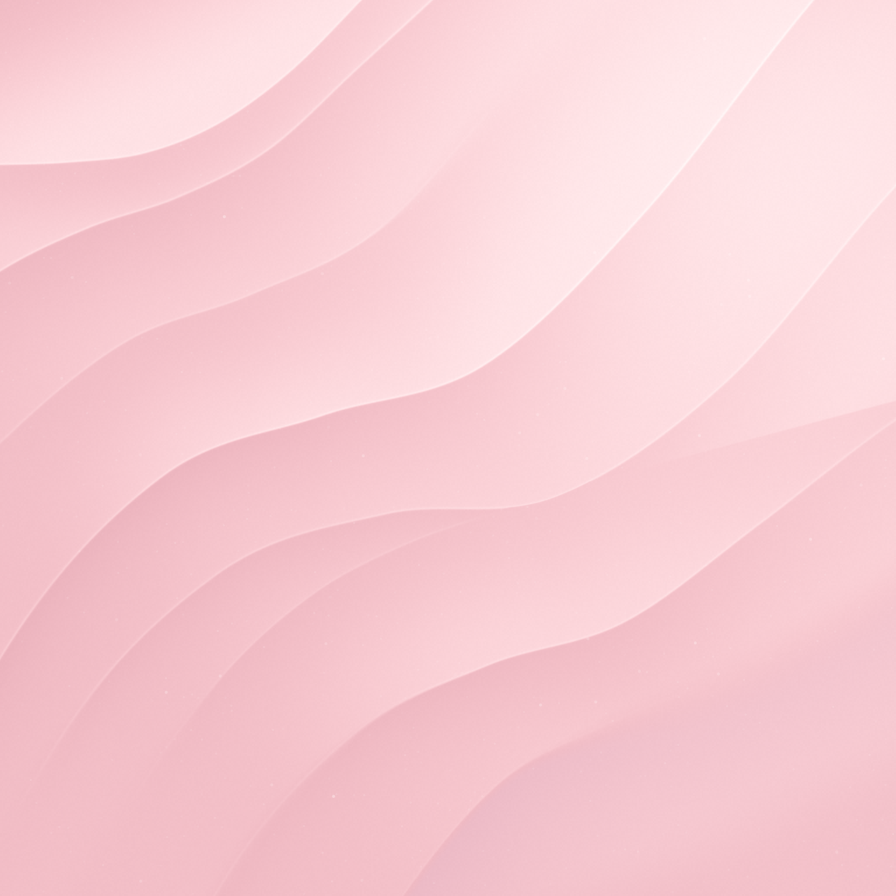
A WebGL 1 fragment shader for this background:

```glsl
precision highp float;

// Soft pink paper waves: sheets overlap from the upper left to the lower right.
// Each edge is a smooth spline; under it lie a shadow, a rising light and a thin
// bright rim. One scalar tone is shaded first, then coloured and dusted.

uniform vec2 u_resolution;

float hash(vec2 p) {
  vec3 q = fract(vec3(p.xyx) * 0.1031);
  q += dot(q, q.yzx + 33.33);
  return fract((q.x + q.y) * q.z);
}

// Catmull-Rom weights for four knots at distances x
vec4 splineWeights(vec4 x) {
  x = abs(x);
  vec4 inner = (1.5 * x - 2.5) * x * x + 1.0;
  vec4 outer = ((2.5 - 0.5 * x) * x - 4.0) * x + 2.0;
  return mix(inner, outer, step(1.0, x)) * step(x, vec4(2.0));
}

// Height of a spline with eight evenly spaced knots; straight beyond its ends
float curve(float x, float start, float spacing, vec4 a, vec4 b) {
  float t = (x - start) / spacing + 1.0;
  float k = clamp(t, 1.0, 6.0);
  float y = dot(a, splineWeights(k - vec4(0.0, 1.0, 2.0, 3.0)))
          + dot(b, splineWeights(k - vec4(4.0, 5.0, 6.0, 7.0)));
  return y + min(t - 1.0, 0.0) * 0.5 * (a.z - a.x)
           + max(t - 6.0, 0.0) * 0.5 * (b.w - b.y);
}

// Approximate signed distance below a spline
float depthBelow(vec2 p, float start, float spacing, vec4 a, vec4 b) {
  float e = 0.002;
  float y = curve(p.x, start, spacing, a, b);
  float slope = (curve(p.x + e, start, spacing, a, b) - y) / e;
  return (y - p.y) / sqrt(1.0 + slope * slope);
}

// Broad light from the upper right
float ambientTone(vec2 p) {
  vec2 q = p - vec2(0.84, 0.86);
  return 0.1 + 0.75 * exp(-dot(q, q) / 0.2);
}

// Tone on a sheet: shadow at its top, light further down
float sheetTone(vec2 p, float depth, float lift, float shade, float width) {
  float ambient = ambientTone(p);
  float reach = smoothstep(0.0, width, depth) * smoothstep(0.35, 0.9, p.x + p.y);
  float shadow = shade * (1.0 - 0.75 * ambient) * exp(-max(depth, 0.0) / (0.3 * width));
  return mix(ambient, 1.0, lift * reach) - shadow;
}

// Lays a sheet below an edge; fade softens the edge and hides its rim
float laySheet(float tone, vec2 p, float depth, float lift, float shade,
               float width, float rim, float fade) {
  float blur = 0.75 / u_resolution.y + 0.0006 + 0.035 * fade;
  float below = smoothstep(-blur, blur, depth);
  float next = sheetTone(p, depth, lift, shade * (1.0 - 0.6 * fade), width);
  float line = exp(-pow((depth + 0.0006) / 0.0017, 2.0));
  float halo = 0.2 * exp(-abs(depth) / 0.007) * (1.0 - below);
  return mix(tone, next, below) + rim * (1.0 - fade) * (line + halo);
}

// Sparse round specks, one candidate in each grid cell
float specks(vec2 p, float cells, float share, float radius) {
  vec2 cell = floor(p * cells);
  vec2 center = 0.2 + 0.6 * vec2(hash(cell + 17.0), hash(cell + 53.0));
  float d = length(fract(p * cells) - center) / cells;
  float chosen = step(1.0 - share, hash(cell + 91.0));
  return chosen * hash(cell + 7.0) * (1.0 - smoothstep(0.3 * radius, radius, d));
}

vec3 pinkFromTone(float t) {
  float rest = 1.0 - t;
  return vec3(1.0 - 0.06 * rest * rest, mix(0.73, 0.93, t), mix(0.765, 0.935, t));
}

void main() {
  vec2 p = gl_FragCoord.xy / u_resolution;
  float lowFade = 1.0 - smoothstep(0.06, 0.26, p.y);

  // Edges from the upper left to the lower right
  float d1 = depthBelow(p, 0.0, 0.0807, vec4(0.816, 0.816, 0.819, 0.829), vec4(0.861, 0.919, 1.0, 1.085));
  float d2 = depthBelow(p, 0.0, 0.1, vec4(0.622, 0.697, 0.746, 0.780), vec4(0.833, 0.924, 1.016, 1.11));
  float d3 = depthBelow(p, 0.0, 0.14, vec4(0.35, 0.505, 0.618, 0.671), vec4(0.741, 0.889, 1.026, 1.16));
  float d4 = depthBelow(p, 0.0, 0.18, vec4(-0.12, 0.264, 0.467, 0.536), vec4(0.592, 0.763, 0.99, 1.195));
  float d5 = depthBelow(p, 0.05, 0.19, vec4(-0.29, 0.147, 0.357, 0.426), vec4(0.445, 0.573, 0.792, 0.974));
  float d6 = depthBelow(p, 0.15, 0.1, vec4(-0.09, 0.108, 0.247, 0.337), vec4(0.391, 0.427, 0.46, 0.48));
  float d7 = depthBelow(p, 0.24, 0.152, vec4(-0.34, 0.0, 0.178, 0.257), vec4(0.305, 0.415, 0.531, 0.622));
  float d8 = depthBelow(p, 0.45, 0.11, vec4(-0.185, 0.0, 0.128, 0.188), vec4(0.234, 0.29, 0.359, 0.44));
  d6 = min(d6, d5);

  // Sheets: lift, shade, width, rim, fade
  float tone = sheetTone(p, 0.5 * p.x + 1.0 - p.y, 0.72, 0.1, 0.22);
  tone = laySheet(tone, p, d1, 0.45, 0.0, 0.11, 0.15, 0.0);
  tone = laySheet(tone, p, d2, 0.33, 0.16, 0.17, 0.22, 0.0);
  tone = laySheet(tone, p, d3, 0.62, 0.05, 0.19, 0.12, smoothstep(0.4, 0.6, p.x));
  tone = laySheet(tone, p, d4, 0.32, 0.27, 0.18, 0.2, 0.5 * lowFade);
  tone = laySheet(tone, p, d5, 0.35, 0.2, 0.13, 0.16, lowFade);
  tone = laySheet(tone, p, d6, 0.42, 0.14, 0.16, 0.08 * (1.0 - smoothstep(0.5, 0.57, p.x)), lowFade);
  tone = laySheet(tone, p, d7, 0.27, 0.22, 0.17, 0.15, 0.4 * lowFade);
  float farFade = smoothstep(0.55, 0.85, p.x);
  tone = laySheet(tone, p, d8, 0.17, 0.14, 0.16, 0.06, farFade);

  // Soft fold in the lower right corner
  tone -= 0.13 * smoothstep(-0.04, 0.07, 0.17 - 0.49 * (1.0 - p.x) - p.y);

  // Colour, cool tint, grain and dust
  vec3 color = pinkFromTone(tone);
  color += vec3(-0.015, 0.0, 0.012) * smoothstep(0.0, 0.01 + 0.05 * farFade, d8) * exp(-max(d8, 0.0) / 0.12);
  color += 0.008 * (hash(floor(p * 512.0)) - 0.5);
  float dust = 0.5 * specks(p, 34.0, 0.05, 0.0025) + 0.16 * specks(p, 110.0, 0.08, 0.0018);
  color = mix(color, vec3(1.0, 0.96, 0.96), dust);
  gl_FragColor = vec4(clamp(color, 0.0, 1.0), 1.0);
}
```
